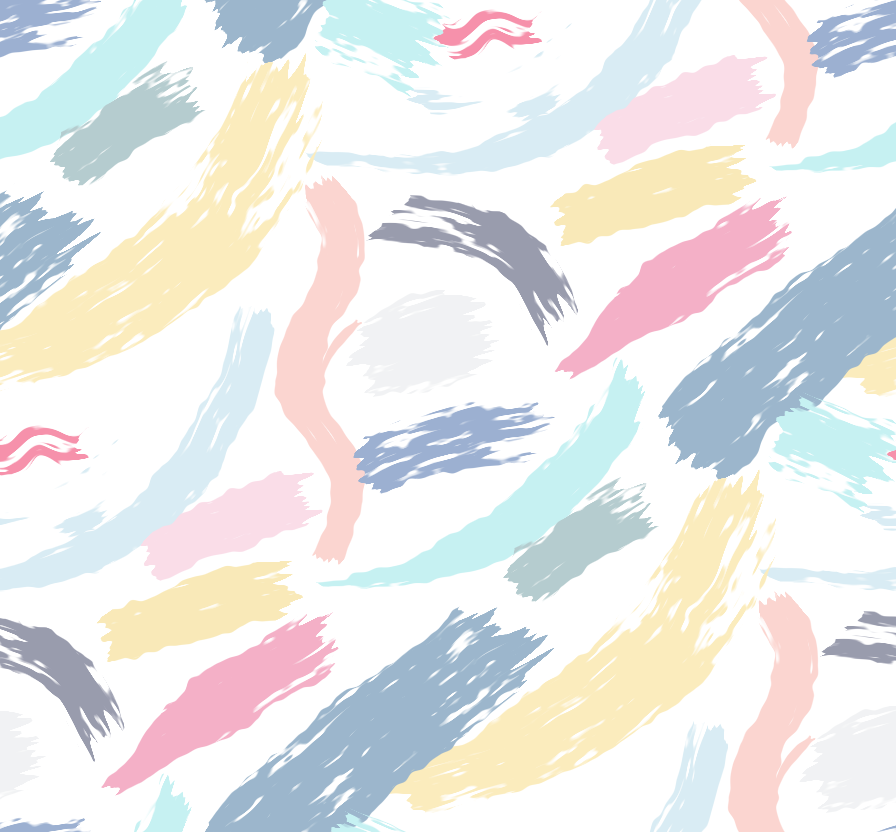
This pattern is drawn by a Shadertoy shader. Its source:

```glsl
// Pastel dry-brush strokes scattered on white, repeating on a half-drop lattice.
// Each stroke is a bent band in its own along/across frame; stretched value noise
// frays its ends, roughens its sides and opens bristle streaks in the paint.

float hash(vec2 p) {
    vec3 q = fract(p.xyx * 0.1031);
    q += dot(q, q.yzx + 33.33);
    return fract((q.x + q.y) * q.z);
}

float noise(vec2 p) {
    vec2 i = floor(p), f = fract(p);
    f = f * f * (3.0 - 2.0 * f);
    return mix(mix(hash(i), hash(i + vec2(1, 0)), f.x),
               mix(hash(i + vec2(0, 1)), hash(i + vec2(1, 1)), f.x), f.y);
}

// Offset to the nearest copy of a motif on the half-drop lattice
vec2 nearestCopy(vec2 d) {
    vec2 period = vec2(1.09, 1.0);
    vec2 even = d - period * round(d / period);
    d += 0.5 * period;
    vec2 odd = d - period * round(d / period);
    return dot(even, even) < dot(odd, odd) ? even : odd;
}

// Brush stroke from a to b; shape = half width, bend, sway, taper at the start
void paint(inout vec3 col, vec2 p, vec3 pigment, vec2 a, vec2 b, vec4 shape, float dry) {
    float halfLen = 0.5 * length(b - a);
    vec2 dir = 0.5 * (b - a) / halfLen;
    vec2 d = nearestCopy(p - 0.5 * (a + b));
    vec2 seed = 40.0 + floor(a * 97.0) * 3.0;

    // Straighten the curved spine
    float along = dot(d, dir), t = along / halfLen;
    float spine = shape.y * (1.0 - t * t) + shape.z * cos(5.0 * t);
    float slope = -(2.0 * shape.y * t + 5.0 * shape.z * sin(5.0 * t)) / halfLen;
    float across = (dot(d, vec2(-dir.y, dir.x)) - spine) * inversesqrt(1.0 + slope * slope);
    across += 0.007 * (noise(vec2(along * 24.0, across * 12.0) + seed) - 0.5);

    // Sides: taper, slow wobble and fine roughness
    float width = shape.x * mix(1.0, smoothstep(-1.15, 0.1, t), shape.w);
    width *= 0.85 + 0.3 * noise(vec2(along * 16.0, sign(across) * 3.0) + seed);
    float side = width - abs(across) + 0.006 * (noise(vec2(along * 75.0, across * 30.0) + seed) - 0.5);

    // Ends: bristle fingers, longer where the brush lifts
    float finger = noise(vec2(across * 130.0, t > 0.0 ? 7.0 : 2.0) + seed);
    finger = 0.7 * finger + 0.3 * noise(vec2(across * 340.0, along * 12.0) + seed);
    float tip = halfLen - abs(along) + 0.012
              - finger * (t > 0.0 ? 0.02 + 0.9 * shape.x : 0.01 + 0.5 * shape.x)
              - 0.4 * across * across / shape.x;

    // Streaks where the paint runs thin
    float streak = 0.62 * noise(vec2(across * 150.0, along * 13.0) + seed)
                 + 0.38 * noise(vec2(across * 330.0, along * 65.0) + seed);
    float thin = 0.5 * noise(vec2(along * 18.0, across * 28.0) + seed)
               + 0.22 * smoothstep(0.1, 1.0, t)
               + 0.2 * smoothstep(0.3, 1.0, abs(across) / max(width, 0.001));
    float wet = (0.95 - dry * thin - streak) * 0.013;

    float aa = 0.75 / iResolution.y;
    col = mix(col, pigment, smoothstep(-aa, aa, min(min(side, tip), wet)));
}

void mainImage(out vec4 fragColor, in vec2 fragCoord) {
    vec2 p = fragCoord / iResolution.y;
    vec3 ice = vec3(0.85, 0.925, 0.955), aqua = vec3(0.775, 0.945, 0.95);
    vec3 steel = vec3(0.61, 0.715, 0.80), butter = vec3(0.985, 0.925, 0.74);
    vec3 salmon = vec3(0.985, 0.835, 0.815);
    vec3 col = vec3(1.0);

    // Long arcs and stray flecks
    paint(col, p, ice, vec2(0.365, 0.816), vec2(0.86, 1.147), vec4(0.025, -0.148, 0, 0.8), 0.5);
    paint(col, p, ice, vec2(0.50, 0.87), vec2(0.74, 0.98), vec4(0.04, -0.03, 0, 0.2), 1.75);
    paint(col, p, aqua, vec2(0.385, 0.297), vec2(0.765, 0.55), vec4(0.031, -0.07, 0, 0.9), 0.55);

    // Broad strokes
    paint(col, p, butter, vec2(0.465, 0.045), vec2(0.91, 0.435), vec4(0.06, -0.085, 0, 0.55), 0.75);
    paint(col, p, steel, vec2(0.265, -0.05), vec2(0.645, 0.252), vec4(0.064, 0.012, 0, 0.1), 0.5);
    paint(col, p, vec3(0.955, 0.69, 0.78), vec2(0.672, 0.55), vec2(0.955, 0.745),
          vec4(0.041, 0.006, 0, 0.8), 0.5);

    // Winding ribbon with its side hair
    paint(col, p, salmon, vec2(0.400, 0.325), vec2(0.390, 0.785), vec4(0.026, 0.011, 0.026, 0.4), 0.25);
    paint(col, p, salmon, vec2(0.384, 0.515), vec2(0.427, 0.61), vec4(0.005, 0.012, 0, 0.5), 0.3);

    // Short dabs
    paint(col, p, vec3(0.98, 0.865, 0.91), vec2(0.72, 0.825), vec2(0.93, 0.912), vec4(0.032, 0.004, 0, 0.2), 0.4);
    paint(col, p, vec3(0.975, 0.915, 0.72), vec2(0.67, 0.73), vec2(0.91, 0.795), vec4(0.037, 0.008, 0, 0.1), 0.35);
    paint(col, p, vec3(0.60, 0.61, 0.68), vec2(0.46, 0.735), vec2(0.675, 0.595), vec4(0.032, 0.05, 0, 0.2), 0.85);
    paint(col, p, vec3(0.945, 0.95, 0.955), vec2(0.425, 0.555), vec2(0.60, 0.605), vec4(0.058, 0.006, 0, 0.3), 0.5);
    paint(col, p, vec3(0.61, 0.69, 0.82), vec2(0.43, 0.432), vec2(0.668, 0.502), vec4(0.044, 0.008, 0, 0.2), 1.0);
    paint(col, p, vec3(0.71, 0.80, 0.81), vec2(0.618, 0.295), vec2(0.79, 0.405), vec4(0.04, 0.006, 0, 0.2), 0.95);
    paint(col, p, aqua, vec2(0.385, 0.99), vec2(0.54, 0.925), vec4(0.052, 0, 0, 0.1), 0.9);
    paint(col, p, vec3(0.965, 0.57, 0.67), vec2(0.53, 0.95), vec2(0.655, 0.965), vec4(0.025, 0.012, 0.008, 0.2), 1.0);

    fragColor = vec4(col, 1.0);
}
```
